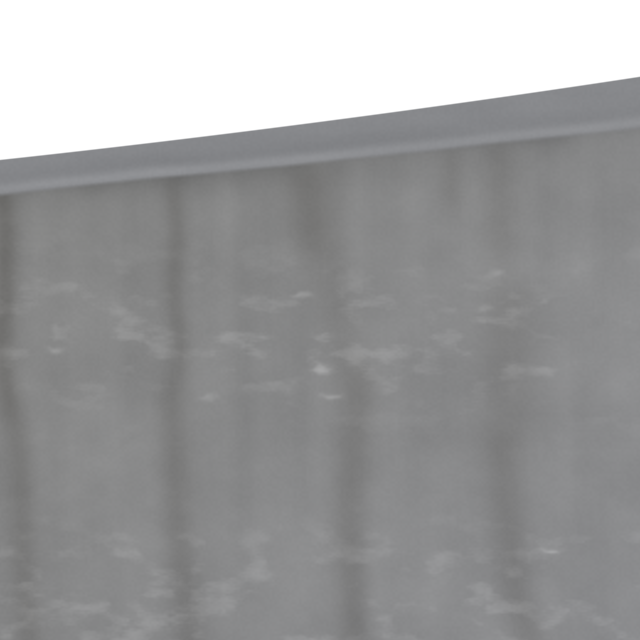
This texture is drawn by a WebGL 2 fragment shader. Its source:

```glsl
#version 300 es
precision highp float;
// Weathered grey metal wall under a sloping rim, against a white sky.
// The rim is two slanted lines; the wall is layered value noise darkened by
// soft vertical run-off streaks and dotted with small pale scuffs.

uniform vec2 u_resolution;
out vec4 fragColor;

const vec3 SKY = vec3(1.0);
const vec3 WALL_WARM = vec3(0.513, 0.513, 0.508);
const vec3 WALL_COOL = vec3(0.553, 0.556, 0.565);
const vec3 RIM_COLOR = vec3(0.508, 0.513, 0.525);
const vec3 STAIN_TINT = vec3(0.96, 1.0, 1.06);   // removes more blue than red
const float RIM_TOP = 0.750, RIM_TOP_SLOPE = 0.130, RIM_SAG = 0.022;
const float RIM_BASE = 0.696, RIM_BASE_SLOPE = 0.104;
const float MOTTLE = 0.055, GRAIN = 0.012, SCUFF = 0.085;

// Streaks: start xy, end xy; then half width and strength
const int STREAKS = 11;
const vec4 STREAK_LINE[STREAKS] = vec4[](
  vec4(0.004, 0.700, 0.010, 0.370), vec4(0.020, 0.360, 0.040, 0.000),
  vec4(0.272, 0.700, 0.275, 0.430), vec4(0.272, 0.400, 0.295, 0.000),
  vec4(0.482, 0.730, 0.488, 0.620), vec4(0.500, 0.600, 0.550, 0.400),
  vec4(0.550, 0.400, 0.552, 0.000), vec4(0.785, 0.760, 0.785, 0.600),
  vec4(0.800, 0.540, 0.785, 0.300), vec4(0.785, 0.290, 0.820, 0.000),
  vec4(0.705, 0.750, 0.708, 0.680));
const vec2 STREAK_SHAPE[STREAKS] = vec2[](
  vec2(0.019, 0.075), vec2(0.023, 0.050), vec2(0.017, 0.052), vec2(0.025, 0.050),
  vec2(0.035, 0.065), vec2(0.036, 0.030), vec2(0.028, 0.055), vec2(0.030, 0.040),
  vec2(0.042, 0.045), vec2(0.030, 0.055), vec2(0.020, 0.035));

const int SCUFFS = 8;
const vec2 SCUFF_AT[SCUFFS] = vec2[](
  vec2(0.471, 0.537), vec2(0.499, 0.423), vec2(0.518, 0.380), vec2(0.777, 0.570),
  vec2(0.085, 0.453), vec2(0.755, 0.520), vec2(0.325, 0.380), vec2(0.860, 0.140));

float hash(vec2 p) {
  return fract(sin(dot(p, vec2(127.1, 311.7))) * 43758.5453);
}

float noise(vec2 p) {
  vec2 i = floor(p), f = fract(p);
  f = f * f * (3.0 - 2.0 * f);
  return mix(mix(hash(i), hash(i + vec2(1, 0)), f.x),
             mix(hash(i + vec2(0, 1)), hash(i + vec2(1, 1)), f.x), f.y);
}

float fbm(vec2 p) {
  float sum = 0.0, amp = 0.5;
  for (int i = 0; i < 4; i++) {
    sum += amp * noise(p);
    p = p * 2.03 + 17.3;
    amp *= 0.5;
  }
  return sum / 0.9375;
}

// Total darkening of all run-off streaks, with slightly wavering sides
float stains(vec2 p) {
  p.x += 0.016 * (noise(vec2(p.x * 7.0, p.y * 11.0)) - 0.5);
  float dark = 0.0;
  for (int i = 0; i < STREAKS; i++) {
    vec4 line = STREAK_LINE[i];
    float t = (line.y - p.y) / (line.y - line.w);
    float d = (p.x - mix(line.x, line.z, clamp(t, 0.0, 1.0))) / STREAK_SHAPE[i].x;
    float ends = smoothstep(line.w - 0.05, line.w + 0.03, p.y)
               * (1.0 - smoothstep(line.y - 0.02, line.y + 0.06, p.y));
    if (line.w == 0.0) ends = 1.0 - smoothstep(line.y - 0.03, line.y + 0.06, p.y);
    dark += STREAK_SHAPE[i].y * ends * exp(-d * d);
  }
  return dark;
}

float scuffs(vec2 p) {
  float light = 0.0;
  p += 0.010 * (vec2(noise(p * 70.0), noise(p * 70.0 + 31.0)) - 0.5);
  for (int i = 0; i < SCUFFS; i++) {
    vec2 d = (p - SCUFF_AT[i]) / vec2(0.013, 0.005);
    light += (0.5 + 0.5 * hash(SCUFF_AT[i])) * exp(-dot(d, d));
  }
  return light;
}

vec3 wallColor(vec2 p, float below) {
  // Cooler and lighter to the right and toward the ground
  float cool = clamp(0.22 + 0.40 * p.x + 0.45 * (0.6 - p.y), 0.0, 1.0);
  vec3 col = mix(WALL_WARM, WALL_COOL, cool);
  col += MOTTLE * (fbm(p * vec2(9.0, 12.0)) - 0.5);
  col += 0.022 * (noise(vec2(p.x * 34.0, p.y * 3.0)) - 0.5);
  // Pale wispy patches, densest in the middle and near the ground
  float wisps = smoothstep(0.52, 0.85, fbm(p * vec2(20.0, 38.0) + 5.0));
  float zone = exp(-pow((p.y - 0.47) / 0.12, 2.0)) + smoothstep(0.25, 0.08, p.y);
  col += 0.055 * wisps * zone + SCUFF * scuffs(p);
  col -= stains(p) * STAIN_TINT;
  // Contact shadow cast by the rim
  float patchy = 0.5 + noise(vec2(p.x * 14.0, 2.0));
  return col - 0.060 * patchy * exp(-below / 0.022);
}

vec3 rimColor(float above, vec2 p) {
  vec3 col = RIM_COLOR + 0.018 * (noise(p * vec2(12.0, 60.0)) - 0.5);
  col += 0.055 * exp(-pow((above - 0.008) / 0.009, 2.0));
  return col + 0.018 * smoothstep(0.02, 0.05, above);
}

void main() {
  vec2 p = gl_FragCoord.xy / u_resolution;
  float pixel = 1.0 / u_resolution.y;
  float top = RIM_TOP + RIM_TOP_SLOPE * p.x - RIM_SAG * p.x * (1.0 - p.x);
  float base = RIM_BASE + RIM_BASE_SLOPE * p.x + 0.003 * (noise(vec2(p.x * 9.0, 4.0)) - 0.5);
  vec3 col = wallColor(p, max(base - p.y, 0.0));
  col = mix(col, rimColor(p.y - base, p), smoothstep(-0.005, 0.004, p.y - base));
  col += GRAIN * (noise(p * 260.0) - 0.5);
  col = mix(col, SKY, smoothstep(-pixel, pixel, p.y - top));
  fragColor = vec4(col, 1.0);
}
```
